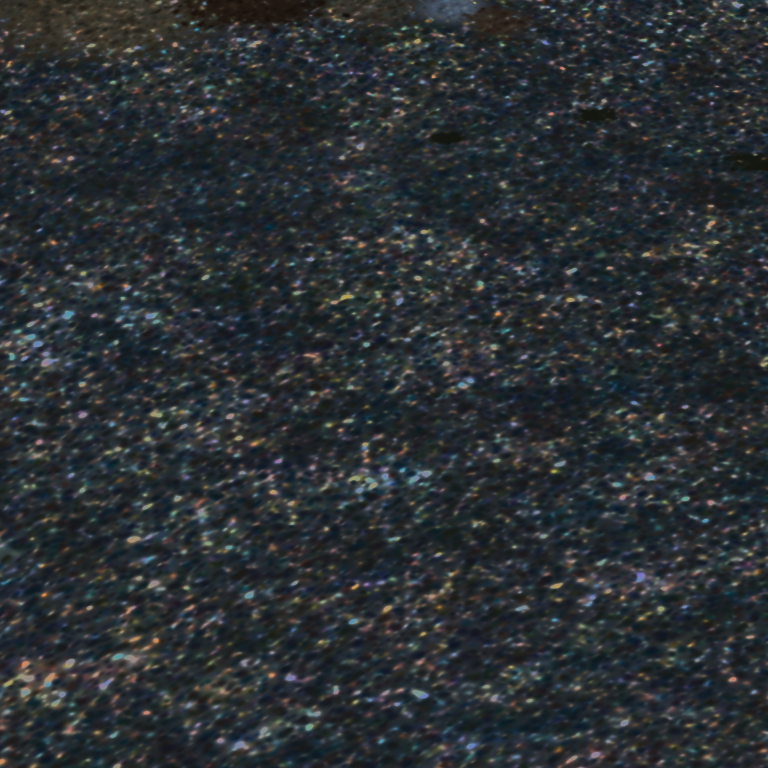
Reproduce this texture procedurally as a three.js fragment shader.

```glsl
varying vec2 vUv;

const float RECESSION = 0.35;                   // how much grains shrink toward the top
const float TILT = 0.24;                        // streaks rise to the right
const vec2 COARSE_CELL = vec2(0.0170, 0.0098);
const vec2 FINE_CELL = vec2(0.0105, 0.0068);
const vec2 DRIFT_CELL = vec2(0.13, 0.05);
const float COARSE_GAIN = 0.74;
const float FINE_GAIN = 0.50;
const float DRIFT_GAIN = 0.34;
const float GRAIN_FALLOFF = 5.0;
const float GRAIN_SPREAD = 0.32;                // deviation of the raw grain sum

const float FLOOR_LIGHT = 0.086;
const float MID_LIGHT = 0.080;
const float LIGHT_SKEW = 0.74;                  // few bright grains, many dark ones
const vec3 SHADE_TONE = vec3(0.84, 1.01, 1.15);
const vec3 PALE_TONE = vec3(1.00, 1.01, 0.99);
const vec3 WARM_AXIS = vec3(0.13, 0.01, -0.12);
const vec3 GREEN_AXIS = vec3(-0.06, 0.05, -0.02);

const vec3 OCHRE = vec3(0.27, 0.23, 0.16);
const vec3 DARK_EARTH = vec3(0.13, 0.09, 0.06);
const vec3 BLUE_STONE = vec3(0.31, 0.36, 0.43);
const vec3 RUST = vec3(0.21, 0.15, 0.11);
const vec3 WEED = vec3(0.07, 0.08, 0.045);

// Four random values per point
vec4 hash4(vec2 p) {
  vec4 q = fract(p.xyxy * vec4(0.1031, 0.1030, 0.0973, 0.1099));
  q += dot(q, q.wzxy + 33.33);
  return fract((q.xxyz + q.yzzw) * q.zywx);
}

// Scattered soft grains: x light, y warmth, z greenness, each near unit deviation
vec3 grains(vec2 p, float seed) {
  vec2 cell = floor(p);
  vec3 sum = vec3(0.0);
  for (int j = -1; j <= 1; j++) {
    for (int i = -1; i <= 1; i++) {
      vec2 id = cell + vec2(float(i), float(j));
      vec4 place = hash4(id + seed);
      vec4 look = hash4(id + seed + 57.3);
      vec2 d = p - id - place.xy;
      d.y -= d.x * (place.z - 0.5) * 0.8;
      float falloff = GRAIN_FALLOFF * mix(0.8, 1.4, place.w);
      sum += (look.xyz * 2.0 - 1.0) * exp(-falloff * dot(d, d));
    }
  }
  return sum / GRAIN_SPREAD;
}

// Ragged elliptical cover
float patchMask(vec2 uv, vec2 centre, vec2 radius, float rag) {
  return 1.0 - smoothstep(0.55, 1.25, length((uv - centre) / radius) + rag);
}

void main() {
  vec2 uv = vUv;

  // Receding, tilted ground plane
  float scale = 1.0 - RECESSION * uv.y;
  vec2 ground = vec2((uv.x - 0.5) / scale, -log(scale) / RECESSION);
  ground.y -= TILT * ground.x * (1.0 - 0.7 * uv.y);
  ground += 3.0;

  vec3 coarse = grains(ground / COARSE_CELL, 11.0);
  vec3 fine = grains(ground / FINE_CELL, 83.0);
  vec3 drift = grains(ground / DRIFT_CELL, 139.0);

  // Quiet dark band below the top edge
  vec2 bandOffset = (uv - vec2(0.38, 0.78)) / vec2(0.50, 0.085);
  float band = exp(-dot(bandOffset, bandOffset));
  float grit = COARSE_GAIN * coarse.x + FINE_GAIN * fine.x;
  float level = grit * (1.0 - 0.35 * band) + DRIFT_GAIN * drift.x - 0.30 * band;
  float light = FLOOR_LIGHT + MID_LIGHT * exp(LIGHT_SKEW * clamp(level, -3.0, 2.4));

  // Cool shadows, neutral highlights, faintly tinted grains
  vec3 tone = mix(SHADE_TONE, PALE_TONE, smoothstep(0.11, 0.31, light));
  vec2 hue = 0.7 * coarse.yz + 0.4 * fine.yz + 0.25 * drift.yz;
  vec3 color = light * (tone + WARM_AXIS * hue.x + GREEN_AXIS * hue.y);

  // Earth and stones along the top edge
  float rag = 0.16 * grit;
  float relief = 1.0 + 0.14 * grit;
  color = mix(color, OCHRE * relief, 0.65 * patchMask(uv, vec2(0.13, 0.98), vec2(0.17, 0.055), rag));
  color = mix(color, OCHRE * relief, 0.50 * patchMask(uv, vec2(0.48, 0.99), vec2(0.07, 0.025), rag));
  color = mix(color, DARK_EARTH * relief, 0.90 * patchMask(uv, vec2(0.33, 0.99), vec2(0.10, 0.026), rag));
  color = mix(color, BLUE_STONE * relief, 0.75 * patchMask(uv, vec2(0.59, 0.99), vec2(0.045, 0.02), rag));
  color = mix(color, RUST * relief, 0.75 * patchMask(uv, vec2(0.65, 0.972), vec2(0.045, 0.02), rag));

  // Dark weed scraps
  for (int i = 0; i < 3; i++) {
    float n = float(i);
    vec2 centre = vec2(0.58 + 0.20 * n, 0.79 + 0.03 * mod(n + 1.0, 3.0));
    vec2 radius = vec2(0.022 + 0.008 * n, 0.008 + 0.002 * n);
    color = mix(color, WEED, 0.85 * patchMask(uv, centre, radius, rag));
  }

  gl_FragColor = vec4(clamp(color, 0.0, 1.0), 1.0);
}
```
